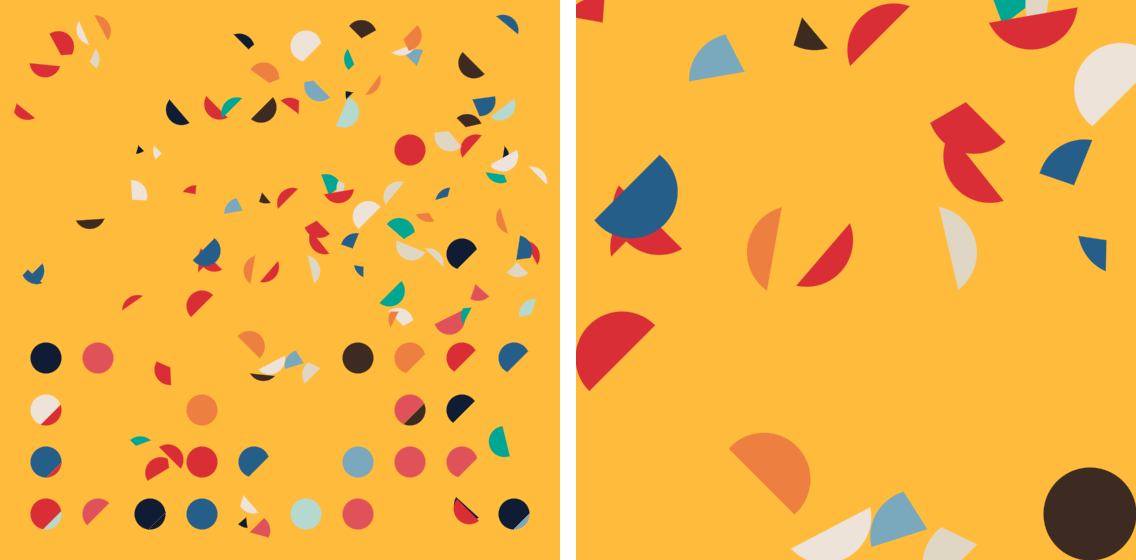
Left, the full canvas; right, a detail of the centre.
This pattern is drawn by a Shadertoy shader. Its source:

```glsl
const int GRID = 10;               // cells across and down
const float MARGIN = 0.0357;       // empty border, in canvas units
const float RADIUS = 0.298;        // disc radius, in cells
const float FILL = 0.68;           // share of occupied cells
const float DRIFT = 0.8;           // spread of the shards, in cells
const float CALM_ROW = 2.0;        // whole discs dominate below this row
const float BROKEN_ROW = 5.0;      // shards dominate above this row
const int SHARDS = 3;              // most shards in one cell
const uint SEED = 23u;
const vec3 GROUND = vec3(1.0, 0.733, 0.23);

const int COLORS = 12;
const vec3 PALETTE[COLORS] = vec3[COLORS](
    vec3(0.85, 0.18, 0.21),   // red
    vec3(0.93, 0.50, 0.25),   // orange
    vec3(0.88, 0.32, 0.35),   // rose
    vec3(0.71, 0.85, 0.81),   // pale aqua
    vec3(0.93, 0.89, 0.85),   // cream
    vec3(0.88, 0.84, 0.77),   // stone
    vec3(0.48, 0.66, 0.74),   // steel
    vec3(0.15, 0.37, 0.54),   // blue
    vec3(0.06, 0.11, 0.20),   // navy
    vec3(0.24, 0.17, 0.13),   // brown
    vec3(0.00, 0.65, 0.58),   // teal
    vec3(0.85, 0.18, 0.21));  // red again, for weight

// Four random values per cell and channel
vec4 hash4(ivec2 cell, int channel) {
    uvec4 v = uvec4(uint(cell.x), uint(cell.y), uint(channel), SEED);
    v = v * 1664525u + 1013904223u;
    v += v.yzxy * v.wxyz;
    v ^= v >> 16u;
    v += v.yzxy * v.wxyz;
    return vec4(v >> 8u) / 16777216.0;
}

vec3 pick(float h) {
    return PALETTE[min(int(h * float(COLORS)), COLORS - 1)];
}

vec2 direction(float turn) {
    float a = 6.28318 * turn;
    return vec2(cos(a), sin(a));
}

void paint(inout vec3 color, vec3 ink, float dist, float blur) {
    color = mix(color, ink, clamp(0.5 - dist / blur, 0.0, 1.0));
}

// Disc in place, often with a diagonal segment removed or recoloured
void paintDisc(inout vec3 color, vec2 p, ivec2 cell, float blur) {
    vec4 h = hash4(cell, 1);
    float disc = length(p) - RADIUS;
    float chord = dot(p, vec2(0.7071, -0.7071)) - RADIUS * mix(0.0, 0.75, h.z);
    bool cut = h.w < 0.6;
    paint(color, pick(h.x), cut ? max(disc, chord) : disc, blur);
    if (h.w < 0.3) paint(color, pick(h.y), max(disc, -chord), blur);
}

// Drifting disc pieces, each trimmed by one or two straight cuts
void paintShards(inout vec3 color, vec2 p, ivec2 cell, float blur) {
    int count = 1 + int(hash4(cell, 2).x * float(SHARDS));
    for (int k = 0; k < SHARDS; k++) {
        if (k >= count) break;
        vec4 place = hash4(cell, 10 + k);
        vec4 cut = hash4(cell, 20 + k);
        vec2 q = p - (place.xy - 0.5) * DRIFT;
        float shard = length(q) - RADIUS;
        float turn = cut.x < 0.4 ? 0.125 + 0.25 * floor(cut.x * 10.0) : cut.y;
        float first = RADIUS * mix(-0.15, 0.6, cut.z) - dot(q, direction(turn));
        shard = max(shard, first);
        if (place.w < 0.6) {
            float second = RADIUS * mix(-0.7, 0.5, cut.w)
                - dot(q, direction(turn + mix(0.15, 0.35, place.w / 0.6)));
            shard = max(shard, second);
        }
        paint(color, pick(place.z), shard, blur);
    }
}

void mainImage(out vec4 fragColor, in vec2 fragCoord) {
    float scale = float(GRID) / (1.0 - 2.0 * MARGIN);
    vec2 p = (fragCoord / iResolution.xy - MARGIN) * scale;
    float blur = 1.3 * scale / iResolution.y;
    ivec2 home = ivec2(floor(p));
    vec3 color = GROUND;

    // Neighbouring cells contribute too, since shards leave their own cell
    for (int y = -1; y <= 1; y++)
    for (int x = -1; x <= 1; x++) {
        ivec2 cell = home + ivec2(x, y);
        if (min(cell.x, cell.y) < 0 || max(cell.x, cell.y) >= GRID) continue;
        vec4 h = hash4(cell, 0);
        if (h.x > FILL) continue;
        vec2 q = p - vec2(cell) - 0.5;
        float disorder = smoothstep(CALM_ROW, BROKEN_ROW, float(cell.y));
        if (h.y < mix(0.08, 0.82, disorder)) paintShards(color, q, cell, blur);
        else paintDisc(color, q, cell, blur);
    }
    fragColor = vec4(color, 1.0);
}
```
